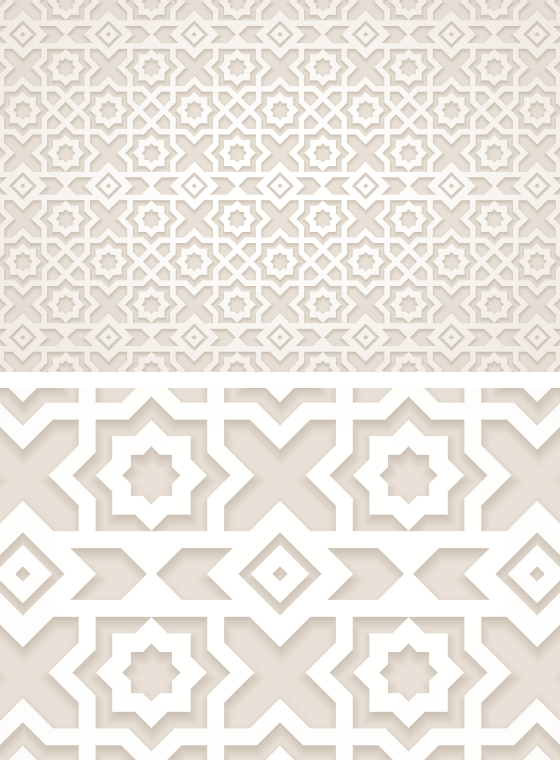
Top: the whole. Bottom: its middle third, enlarged.
Write a Shadertoy shader that draws this pattern.

```glsl
// Lengths are in lattice units: one unit separates a star from its diagonal neighbours
const float CANVAS_HEIGHT = 8.68;
const vec2  HALF_PERIOD   = vec2(1.0, 1.767);
const float BAND          = 0.066;  // half width of the straps
const float FRAME         = 0.5;    // half side of the star frames
const float STAR_OUTER    = 0.305;
const float STAR_HOLE     = 0.16;
const float LATTICE       = 0.207;  // centre line of the small lozenge
const float WEDGE_OFFSET  = 0.035;
const float MEDALLION     = 0.403;
const float GROOVE        = 0.195;
const float GROOVE_HALF   = 0.034;
const float DOT           = 0.042;
const vec2  LIGHT_SHIFT   = vec2(-0.008, 0.045);
const float SHADOW_START  = -0.07;
const float SHADOW_REACH  = 0.09;

const vec3 FACE_CENTRE = vec3(1.0, 1.0, 0.995);
const vec3 FACE_RIM    = vec3(0.945, 0.922, 0.895);
const vec3 RECESS      = vec3(0.915, 0.884, 0.845);
const vec3 SHADOW      = vec3(0.79, 0.745, 0.695);
const float RIM_DIM    = 0.98;

float square(vec2 p) {
    p = abs(p);
    return max(p.x, p.y);
}

float lozenge(vec2 p) {
    return (abs(p.x) + abs(p.y)) * 0.70710678;
}

// Eight-pointed star: a square joined with its 45 degree turn
float star(vec2 p) {
    return min(square(p), lozenge(p));
}

// Strap frame with a pierced star inside
float framedStar(vec2 p) {
    float d = star(p);
    float frame = abs(d - FRAME) - BAND;
    float rosette = max(d - STAR_OUTER, STAR_HOLE - d);
    return min(frame, rosette);
}

// Signed distance to the raised ornament, negative on its face
float ornament(vec2 p) {
    // Mirror into one quarter of the repeat
    vec2 q = abs(mod(p + HALF_PERIOD, 2.0 * HALF_PERIOD) - HALF_PERIOD);
    vec2 lowerStar = HALF_PERIOD - vec2(0.0, 1.0);
    vec2 upperStar = vec2(0.0, HALF_PERIOD.y);
    float railY = lowerStar.y - FRAME;

    float d = min(framedStar(q - lowerStar), framedStar(q - upperStar));

    // Straps crossing between the upper stars
    d = min(d, abs(lozenge(q - HALF_PERIOD) - LATTICE) - BAND);

    // Rail along the medallion row, with solid wedges meeting point to point
    d = min(d, abs(q.y - railY) - BAND);
    float wedge = (abs(q.x - lowerStar.x) - q.y - WEDGE_OFFSET) * 0.70710678;
    d = min(d, max(wedge, q.y - railY));

    // Medallion with a groove and a centre dot
    float m = lozenge(q);
    d = min(d, m - MEDALLION);
    d = max(d, GROOVE_HALF - abs(m - GROOVE));
    return max(d, DOT - m);
}

void mainImage(out vec4 fragColor, in vec2 fragCoord) {
    vec2 centred = fragCoord / iResolution.xy - 0.5;
    vec2 p = (fragCoord - 0.5 * iResolution.xy) / iResolution.y * CANVAS_HEIGHT;
    float pixel = CANVAS_HEIGHT / iResolution.y;

    // Soft light falling off towards the rim
    float rim = smoothstep(0.08, 0.68, length(centred));
    vec3 face = mix(FACE_CENTRE, FACE_RIM, rim);

    // Recess darkened by the relief above it
    float shade = 1.0 - smoothstep(SHADOW_START, SHADOW_REACH, ornament(p + LIGHT_SHIFT));
    vec3 ground = mix(RECESS, SHADOW, shade) * mix(1.0, RIM_DIM, rim);

    float cover = 1.0 - smoothstep(-0.6 * pixel, 0.6 * pixel, ornament(p));
    fragColor = vec4(mix(ground, face, cover), 1.0);
}
```
